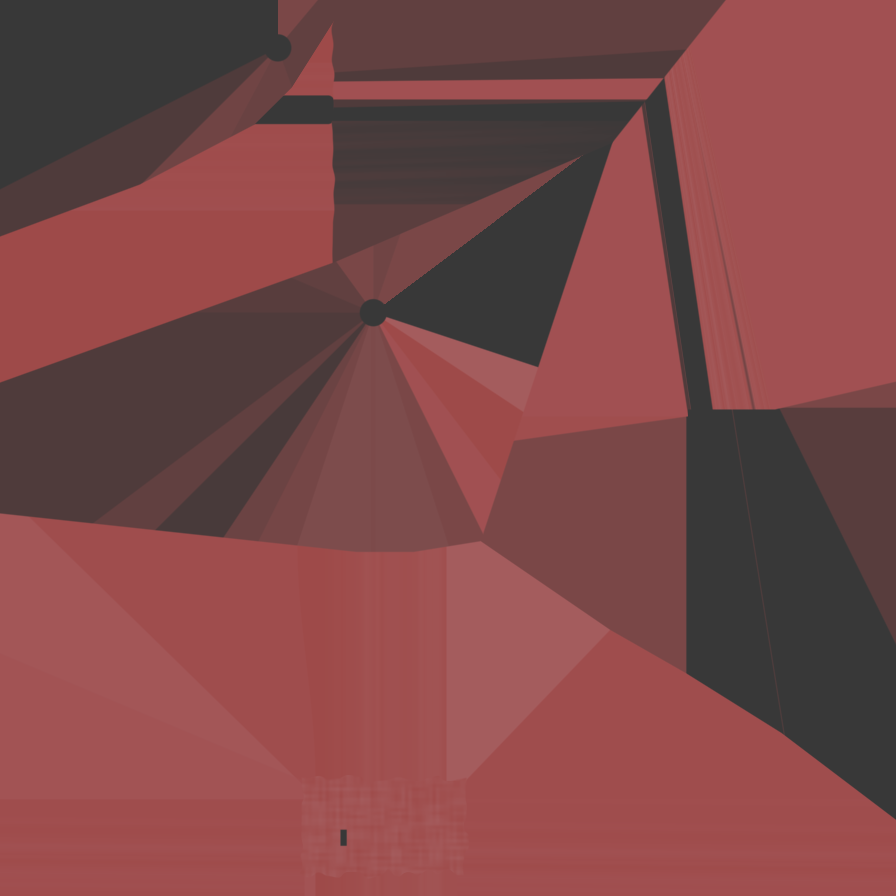
Reproduce this background procedurally as a three.js fragment shader.

```glsl
// Faceted abstract backdrop: two ray fans, slanted bars and streaked bands in brick red and charcoal.
varying vec2 vUv;

const float EDGE = 0.0011;
const vec3 CHARCOAL = vec3(0.22, 0.22, 0.22);
const vec3 UMBER = vec3(0.31, 0.23, 0.23);
const vec3 BROWN = vec3(0.38, 0.25, 0.25);
const vec3 RUSSET = vec3(0.48, 0.28, 0.28);
const vec3 MAUVE = vec3(0.49, 0.30, 0.30);
const vec3 BRICK = vec3(0.62, 0.29, 0.285);
const vec3 RED = vec3(0.63, 0.315, 0.32);
const vec3 PINK = vec3(0.645, 0.36, 0.365);
const vec2 MAIN_HUB = vec2(0.4167, 0.651);
const vec2 SMALL_HUB = vec2(0.310, 0.9466);
const float HUB_RADIUS = 0.0152;

float hash(vec2 p) {
  return fract(sin(dot(p, vec2(127.1, 311.7))) * 43758.5);
}

float noise(vec2 p) {
  vec2 i = floor(p), f = fract(p);
  f = f * f * (3.0 - 2.0 * f);
  return mix(mix(hash(i), hash(i + vec2(1.0, 0.0)), f.x),
             mix(hash(i + vec2(0.0, 1.0)), hash(i + 1.0), f.x), f.y);
}

// Irregular stripes along one axis
float streaks(float t) {
  return 0.6 * noise(vec2(t * 70.0, 3.5)) + 0.4 * noise(vec2(t * 230.0, 8.5));
}

float soft(float d) { return smoothstep(-EDGE, EDGE, d); }
float band(float t, float lo, float hi) { return soft(t - lo) * soft(hi - t); }

// 1 on the left side of the line from a to b
float leftOf(vec2 p, vec2 a, vec2 b) {
  vec2 d = normalize(b - a);
  return soft(dot(p - a, vec2(-d.y, d.x)));
}

// Clockwise angle in degrees from a start direction
float sweep(vec2 d, float start) {
  return mod(start - degrees(atan(d.y, d.x)), 360.0);
}

// Paints all angles past a limit, with an edge of constant width
void sector(inout vec3 c, vec3 tint, float angle, float limit, float radius) {
  c = mix(c, tint, soft(radians(angle - limit) * radius));
}

float horizon(float x) {
  float bowl = max(max(0.427 - 0.108 * x, 0.384), 0.396 + 0.16 * (x - 0.5365));
  float slope = 0.396 - 0.685 * (x - 0.5365) + 0.114 * max(x - 0.681, 0.0)
    - 0.055 * max(x - 0.7656, 0.0) - 0.132 * max(x - 0.872, 0.0);
  return x < 0.5365 ? bowl : slope;
}

vec3 ground(vec2 p) {
  vec3 c = mix(BRICK, RED, 0.5);
  c = mix(c, mix(RED, PINK, 0.5), leftOf(p, vec2(0.332, 0.130), vec2(0.0326, 0.423)));
  c = mix(c, RED, 0.5 * leftOf(p, vec2(0.326, 0.134), vec2(0.0, 0.271)));
  c = mix(c, PINK, soft(p.x - 0.498) * leftOf(p, vec2(0.521, 0.13), vec2(0.681, 0.297)));
  vec3 columns = mix(BRICK, PINK, 0.75 * streaks(p.x) * smoothstep(0.34, 0.42, p.x));
  c = mix(c, columns, band(p.x, 0.332 + 0.02 * smoothstep(0.39, 0.13, p.y), 0.498));
  vec3 rows = mix(BRICK, RED, 1.2 * streaks(p.y + 0.01 * p.x));
  c = mix(c, rows, soft(0.108 - p.y) * (1.0 - band(p.x, 0.34, 0.51)));
  // Woven block with a small slot
  float weave = 0.5 * noise(p * vec2(45.0, 260.0)) + 0.5 * noise(p * vec2(260.0, 45.0));
  float ragged = 0.012 * (noise(p * 90.0) - 0.5);
  float block = band(p.x + ragged, 0.335, 0.519) * band(p.y + ragged, 0.025, 0.13);
  c = mix(c, mix(BRICK, PINK, weave), block);
  return mix(c, CHARCOAL, band(p.x, 0.380, 0.387) * band(p.y, 0.056, 0.074));
}

vec3 smallFan(vec2 p) {
  vec2 d = p - SMALL_HUB;
  float a = sweep(d, 90.0), r = length(d);
  vec3 c = RUSSET;
  sector(c, BROWN, a, 40.0, r);
  sector(c, mix(BROWN, RUSSET, 0.3), a, 160.0, r);
  sector(c, mix(BROWN, RUSSET, 0.6), a, 208.0, r);
  sector(c, UMBER, a, 225.0, r);
  sector(c, CHARCOAL, a, 243.0, r);
  return mix(c, CHARCOAL, soft(HUB_RADIUS - r));
}

vec3 upper(vec2 p) {
  // Left red field, bar and small fan
  vec3 c = mix(BRICK, RED, streaks(p.y) * band(p.y, 0.765, 0.93));
  vec2 q = abs(p - vec2(0.30, 0.8775)) - vec2(0.066, 0.009);
  c = mix(c, CHARCOAL, soft(0.007 - length(max(q, 0.0))));
  float eave = max(max(0.736 + 0.372 * p.x, 0.794 + 0.523 * (p.x - 0.156)),
                   max(0.861 + 0.99 * (p.x - 0.284), 0.902 + 1.58 * (p.x - 0.3255)));
  c = mix(c, smallFan(p), soft(p.y - eave));
  // Stacked bands on the right
  float x = p.x - 0.37;
  vec3 b = mix(BROWN, UMBER, 0.35);
  vec3 dim = mix(CHARCOAL, BROWN, 0.8 * streaks(p.y - 0.03 * x) * smoothstep(0.55, 0.0, x));
  b = mix(b, dim, soft(p.y - 0.772));
  b = mix(b, CHARCOAL, soft(p.y - 0.865));
  b = mix(b, UMBER, soft(p.y - 0.880 - 0.02 * x));
  b = mix(b, RED, soft(p.y - 0.889));
  b = mix(b, UMBER, soft(p.y - 0.909 - 0.01 * x));
  b = mix(b, BROWN, soft(p.y - 0.919 - 0.065 * x));
  return mix(c, b, soft(x - 0.006 * noise(vec2(p.y * 60.0, 1.0))));
}

vec3 mainFan(vec2 p) {
  vec2 d = p - MAIN_HUB;
  float a = sweep(d, 36.9), r = length(d);
  vec3 c = CHARCOAL;
  sector(c, PINK, a, 55.2, r);
  sector(c, BRICK, a, 70.4, r);
  sector(c, RED, a, 89.6, r);
  sector(c, RUSSET, a, 100.5, r);
  sector(c, MAUVE, a, 109.0, r);
  sector(c, mix(BROWN, RUSSET, 0.8), a, 145.0, r);
  sector(c, mix(BROWN, RUSSET, 0.4), a, 153.6, r);
  sector(c, mix(CHARCOAL, UMBER, 0.7), a, 160.6, r);
  sector(c, BROWN, a, 172.0, r);
  sector(c, UMBER, a, 180.0, r);
  sector(c, mix(UMBER, BROWN, 0.5), a, 217.0, r);
  sector(c, BROWN, a, 240.0, r);
  sector(c, RUSSET, a, 270.9, r);
  sector(c, mix(BROWN, RUSSET, 0.6), a, 306.9, r);
  sector(c, RUSSET, a, 325.9, r);
  c = mix(c, RUSSET, 0.5 * band(p.x, 0.414, 0.419) * soft(-d.y));
  return mix(c, CHARCOAL, soft(HUB_RADIUS - r));
}

vec3 rightSide(vec2 p) {
  // Slanted bar and streaks
  float barStart = 0.720 - 0.15 * (p.y - 0.883);
  float barEnd = 0.742 - 0.146 * (p.y - 0.909);
  float streakEnd = 0.771 - 0.224 * (p.y - 0.945);
  float v = (p.x - barEnd) / max(streakEnd - barEnd, 0.01);
  vec3 c = mix(RED, BRICK, 0.4 * soft(0.535 - p.y));
  c = mix(c, mix(BRICK, PINK, streaks(v * 0.2)), band(p.x, barEnd, streakEnd));
  c = mix(c, BROWN, 0.7 * smoothstep(0.05, 0.0, abs(v - 0.7)) * smoothstep(0.9, 0.6, p.y));
  c = mix(c, UMBER, band(p.x, barStart - 0.004, barStart));
  c = mix(c, CHARCOAL, band(p.x, barStart, barEnd));
  // Lower panels
  vec3 low = mix(RUSSET, CHARCOAL, soft(p.x - 0.766));
  float thread = abs(p.x - 0.818 - 0.16 * (0.538 - p.y));
  low = mix(low, BROWN, 0.5 * (1.0 - smoothstep(0.0, 0.0015, thread)));
  low = mix(low, mix(UMBER, BROWN, 0.5), leftOf(p, vec2(1.0, 0.281), vec2(0.87, 0.544)) < 0.5
    ? 0.0 : 0.0);
  low = mix(low, mix(UMBER, BROWN, 0.5), leftOf(p, vec2(0.87, 0.544), vec2(1.0, 0.281)));
  low = mix(low, RUSSET, soft(p.y - 0.545) * soft(p.x - 0.868));
  float sill = p.x < 0.768 ? 0.508 + 0.14 * (p.x - 0.573) : 0.543 + 0.23 * max(p.x - 0.865, 0.0);
  return mix(low, c, soft(p.y - sill));
}

void main() {
  vec2 p = vUv;
  float roof = 0.573 + 0.36 * p.x + 0.07 * max(p.x - 0.375, 0.0);
  vec3 c = mix(upper(p), mainFan(p), soft(roof - p.y));
  vec2 bend = vec2(0.6836, 0.841);
  float right = leftOf(p, bend, vec2(0.5365, 0.396)) * leftOf(p, vec2(0.81, 1.0), bend);
  c = mix(c, rightSide(p), right);
  gl_FragColor = vec4(mix(ground(p), c, soft(p.y - horizon(p.x))), 1.0);
}
```
